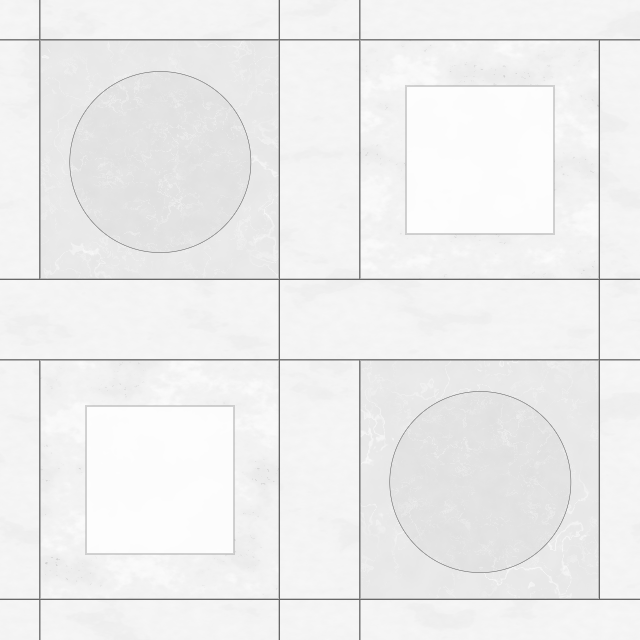
This pattern is drawn by a WebGL 2 fragment shader. Its source:

```glsl
#version 300 es
precision highp float;
// Pale marble paving: two by two framed tiles with inlaid circles and squares.

uniform vec2 u_resolution;
out vec4 fragColor;

vec2 gradient(vec2 cell) {
  uvec2 k = uvec2(ivec2(cell) + 4096);
  uint h = k.x * 73856093u ^ k.y * 19349663u;
  h = (h ^ (h >> 15u)) * 2246822519u;
  h = (h ^ (h >> 13u)) * 3266489917u;
  float angle = float((h >> 8u) & 65535u) * 6.28319 / 65536.0;
  return vec2(cos(angle), sin(angle));
}

float gradientNoise(vec2 p) {
  vec2 i = floor(p), f = p - i;
  vec2 u = f * f * f * (f * (f * 6.0 - 15.0) + 10.0);
  vec2 e = vec2(1.0, 0.0);
  float low = mix(dot(gradient(i), f), dot(gradient(i + e), f - e), u.x);
  float high = mix(dot(gradient(i + e.yx), f - e.yx), dot(gradient(i + 1.0), f - 1.0), u.x);
  return mix(low, high, u.y);
}

float fbm(vec2 p) {
  float sum = 0.0, amplitude = 1.0;
  for (int i = 0; i < 5; i++) {
    sum += amplitude * gradientNoise(p);
    p = mat2(1.6, 1.2, -1.2, 1.6) * p + 7.3;
    amplitude *= 0.5;
  }
  return sum;
}

// Branching streaks along the zero crossings of warped noise, fading in places
float vein(vec2 p, float width) {
  vec2 warped = p + 0.4 * vec2(fbm(p * 1.7), fbm(p * 1.7 + 17.0));
  float streak = 1.0 - smoothstep(0.0, width, abs(fbm(warped)));
  return streak * smoothstep(-0.3, 0.3, gradientNoise(p * 0.7 + 31.0));
}

// Coverage of a stroke centred on distance zero
float stroke(float d, float width, float pixel) {
  return min(clamp((0.5 * width - abs(d)) / pixel + 0.5, 0.0, 1.0), width / pixel);
}

float plankStone(vec2 p) {
  float cloud = fbm(p * vec2(7.0, 15.0));
  float grain = fbm(p * vec2(50.0, 85.0));
  float patches = smoothstep(0.22, 0.42, cloud + 0.25 * grain);
  return 0.957 + 0.010 * grain - 0.018 * patches - 0.006 * cloud;
}

float weatheredStone(vec2 p) {
  float cloud = fbm(p * vec2(9.0, 13.0));
  float grain = fbm(p * vec2(60.0, 85.0));
  float bright = smoothstep(0.05, 0.4, cloud + 0.25 * grain);
  float worn = smoothstep(0.05, 0.55, -cloud + 0.35 * grain);
  float specks = smoothstep(0.35, 0.75, fbm(p * vec2(130.0, 170.0)));
  return 0.953 + 0.02 * bright - 0.03 * worn + 0.014 * grain - 0.10 * specks * worn;
}

float veinedStone(vec2 p) {
  float wide = vein(p * 7.0, 0.05);
  float fine = vein(p * 22.0 + 5.0, 0.08);
  return 0.912 + 0.012 * fbm(p * 24.0) + 0.045 * wide + 0.022 * fine;
}

float inlayStone(vec2 p) {
  float fine = vein(p * 19.0, 0.07) + 0.7 * vein(p * vec2(32.0, 42.0) + 9.0, 0.09);
  return 0.887 + 0.012 * fbm(p * 35.0) + 0.034 * min(fine, 1.2);
}

void main() {
  float pixel = 1.0 / min(u_resolution.x, u_resolution.y);
  vec2 uv = gl_FragCoord.xy / u_resolution;
  vec2 p = vec2(uv.x, 1.0 - uv.y); // measured down from the top
  vec2 cell = floor(p * 2.0);
  vec2 local = p - 0.5 * cell;
  bool hasCircle = cell.x == cell.y;
  vec2 stone = p + cell * vec2(3.7, 5.3);

  // Stone of each plank and tile
  float shade;
  vec2 fromTile = abs(local - 0.2493);
  if (max(fromTile.x, fromTile.y) > 0.187) {
    shade = plankStone(p);
  } else {
    vec2 fromSquare = abs(local - 0.25) - 0.1156;
    float d = hasCircle ? length(local - vec2(0.2505, 0.2532)) - 0.1415
                        : max(fromSquare.x, fromSquare.y);
    float inside = clamp(0.5 - d / pixel, 0.0, 1.0);
    float tile = hasCircle ? veinedStone(stone) : weatheredStone(stone);
    float inlay = hasCircle ? inlayStone(stone) : 0.99 + 0.004 * fbm(stone * 12.0);
    shade = mix(tile, inlay, inside);
    shade = mix(shade, 0.36, stroke(d, 0.0008, pixel));
  }

  // Joints: rows run through, columns stop at the cross planks
  float fromMiddle = abs(p.y - 0.4993);
  float joint = max(stroke(local.y - 0.0623, 0.0014, pixel),
                    stroke(local.y - 0.4363, 0.0014, pixel));
  if (fromMiddle > 0.063)
    joint = max(joint, stroke(local.x - 0.0623, 0.0014, pixel));
  if (cell.x < 0.5 || fromMiddle < 0.437)
    joint = max(joint, stroke(local.x - 0.4363, 0.0014, pixel));
  shade = mix(shade, 0.14, joint);

  fragColor = vec4(vec3(clamp(shade, 0.0, 1.0)), 1.0);
}
```
